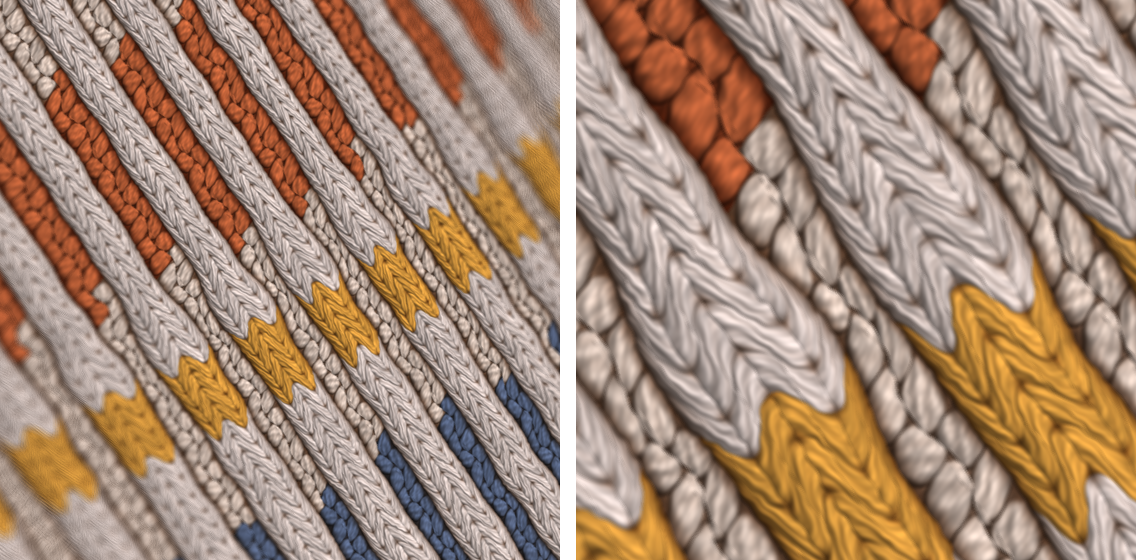
Left: the whole. Right: its middle third, enlarged.
Reproduce this texture procedurally as a Shadertoy shader.

```glsl
// Diagonal ribbed knit: raised grey ribs with ochre bands, rust and navy purl furrows.
#define ORIGIN vec2(0.609, 0.427)      // centre of one ochre band
#define RIB_STEP vec2(0.1104, 0.0651)  // from one rib to the next
#define ALONG vec2(0.55, -0.835)       // direction down a rib
#define FAN 0.00464                    // narrowing of ribs to the right
#define STITCH 0.034                   // length of a stitch
#define RIB_LIFT 0.022
#define STITCH_LIFT 0.0075
#define BLUR 0.016                     // softness of the far corners
#define SOFTNESS 0.0016                // softness in focus
#define TAPS 20

const vec3 GREY = vec3(0.88, 0.82, 0.80);
const vec3 CREAM = vec3(0.88, 0.80, 0.75);
const vec3 OCHRE = vec3(0.91, 0.65, 0.27);
const vec3 RUST = vec3(0.80, 0.41, 0.24);
const vec3 NAVY = vec3(0.37, 0.43, 0.56);
const vec3 SHADOW = vec3(0.34, 0.23, 0.15);
const vec3 LIGHT = vec3(0.36, 0.50, 0.79);

float hash(vec2 p) {
    vec3 q = fract(vec3(p.xyx) * 0.1031);
    q += dot(q, q.yzx + 33.33);
    return fract((q.x + q.y) * q.z);
}

// Distance to the nearest scattered point.
float cellular(vec2 p) {
    vec2 cell = floor(p);
    float nearest = 2.0;
    for (int j = -1; j <= 1; j++)
    for (int i = -1; i <= 1; i++) {
        vec2 c = cell + vec2(i, j);
        vec2 point = c + vec2(hash(c), hash(c + 71.7));
        nearest = min(nearest, distance(p, point));
    }
    return nearest;
}

float cross2(vec2 a, vec2 b) { return a.x * b.y - a.y * b.x; }

// x counts the ribs, y is the distance along them.
vec2 ribSpace(vec2 p) {
    vec2 d = p - ORIGIN, r = vec2(0.0);
    float area = cross2(RIB_STEP, ALONG);
    for (int i = 0; i < 5; i++) {
        vec2 q = d + vec2(FAN * r.x * r.x, 0.0);
        r = vec2(cross2(q, ALONG), cross2(RIB_STEP, q)) / area;
    }
    return r;
}

// Ribs are pinched beside the rust and swell above the ochre.
float ribHalfWidth(float v) {
    float swell = (v + 0.11) / 0.06;
    return mix(0.275, 0.32, smoothstep(-0.25, -0.1, v)) + 0.055 * exp(-swell * swell);
}

// Height of the fabric, with yarn colour, openness to light and fibre coordinates.
float knit(vec2 p, out vec3 yarn, out float open, out vec2 fibre) {
    p += 0.0026 * sin(p.yx * vec2(41.0, 37.0) + 2.0 * sin(p * 23.0));
    p += 0.0005 * sin(p.yx * vec2(270.0, 310.0) + 3.0 * sin(p * 163.0));  // hairy edges
    vec2 r = ribSpace(p);
    float rib = floor(r.x + 0.5), c = r.x - rib;
    float w = ribHalfWidth(r.y), lift = 0.0, across, phase, side;
    bool raised = abs(c) < w;
    if (raised) {  // two columns of V stitches over a rounded rib
        float t = clamp(c / w, -1.0, 1.0);
        float bent = mix(t, asin(t) / 1.5708, 0.5);
        across = abs(abs(bent) - 0.5) * 2.0 - 0.5;
        side = floor(bent * 4.0);
        phase = r.y / STITCH + 0.95 * across + 0.12 * sin(6.2832 * across);
        lift = sqrt(max(1.0 - t * t, 0.0));
        open = mix(0.25, 1.0, smoothstep(0.0, 0.7, lift));
    } else {       // two uneven, staggered columns of purl bumps
        float x = (fract(r.x) - 0.5) / (0.5 - w);
        float split = x + 0.22 * sin(r.y / STITCH * 2.3 + floor(r.x) * 2.0);
        across = abs(split) - 0.5;
        side = step(0.0, split) + 5.0;
        phase = r.y / STITCH + 0.5 * step(0.0, split) + 0.4 * x;
        open = mix(0.08, 1.0, smoothstep(1.1, 0.55, abs(x)));
    }
    float row = floor(phase), f = phase - row - 0.5;
    vec2 id = vec2(rib * 9.0 + side, row) + 200.0;
    float chance = hash(id);

    // Plump yarn: shadows pool at the ends of a stitch, sides stay shallow.
    float edge = 4.0 * across * across, rim = 4.0 * f * f;
    float strip = sqrt(max(1.0 - 0.75 * rim, 0.0)) * (1.0 - 0.45 * edge * edge);
    float bump = sqrt(max(1.0 - (0.8 + 0.25 * chance) * rim - 0.5 * edge, 0.0));
    float dome = raised ? strip : 1.4 * bump;
    float ply = sin(6.2832 * (2.0 * f + 1.4 * across + chance));
    float pocket = smoothstep(0.6, 1.45, 0.8 * rim + 0.65 * edge);
    open *= raised ? 1.0 - (0.45 + 0.45 * chance) * pocket : mix(0.25, 1.0, smoothstep(0.0, 0.9, dome));
    open *= 0.93 + 0.07 * ply;
    fibre = vec2(across * 2.4, f * 7.0) + id * 7.0;

    // Colour changes on whole stitches.
    float jitter = floor(2.0 * hash(vec2(floor(r.x) + 50.0, side)));
    if (raised) yarn = abs(row + 0.5) < 2.0 ? OCHRE : GREY;
    else if (row >= -18.0 && row <= -8.0 + jitter) yarn = RUST;
    else yarn = row >= 8.0 - jitter ? NAVY : CREAM;
    yarn *= 0.92 + 0.14 * chance;
    return RIB_LIFT * lift + STITCH_LIFT * (dome + 0.09 * ply);
}

vec3 shade(vec2 p) {
    vec3 yarn, otherYarn;
    float open, otherOpen, e = 0.0018;
    vec2 fibre, otherFibre;
    float h = knit(p, yarn, open, fibre);
    float hx = knit(p + vec2(e, 0.0), otherYarn, otherOpen, otherFibre);
    float hy = knit(p + vec2(0.0, e), otherYarn, otherOpen, otherFibre);
    vec3 normal = normalize(vec3((h - hx) / e, (h - hy) / e, 1.0));
    float diffuse = max(dot(normal, normalize(LIGHT)), 0.0);
    float fuzz = 1.14 - 0.34 * cellular(fibre);
    return yarn * mix(SHADOW, vec3(1.0), open) * (0.54 + 0.52 * diffuse) * fuzz;
}

void mainImage(out vec4 fragColor, in vec2 fragCoord) {
    vec2 p = fragCoord / iResolution.y;
    float blur = BLUR * smoothstep(1.3, 6.0, abs(ribSpace(p).x));
    float radius = max(blur + SOFTNESS, 0.65 / iResolution.y);
    // Spiral of taps smooths edges and defocuses the corners.
    vec3 sum = vec3(0.0);
    for (int i = 0; i < TAPS; i++) {
        float k = float(i) + 0.5, angle = k * 2.39996;
        sum += shade(p + radius * sqrt(k / float(TAPS)) * vec2(cos(angle), sin(angle)));
    }
    fragColor = vec4(clamp(sum / float(TAPS), 0.0, 1.0), 1.0);
}
```
